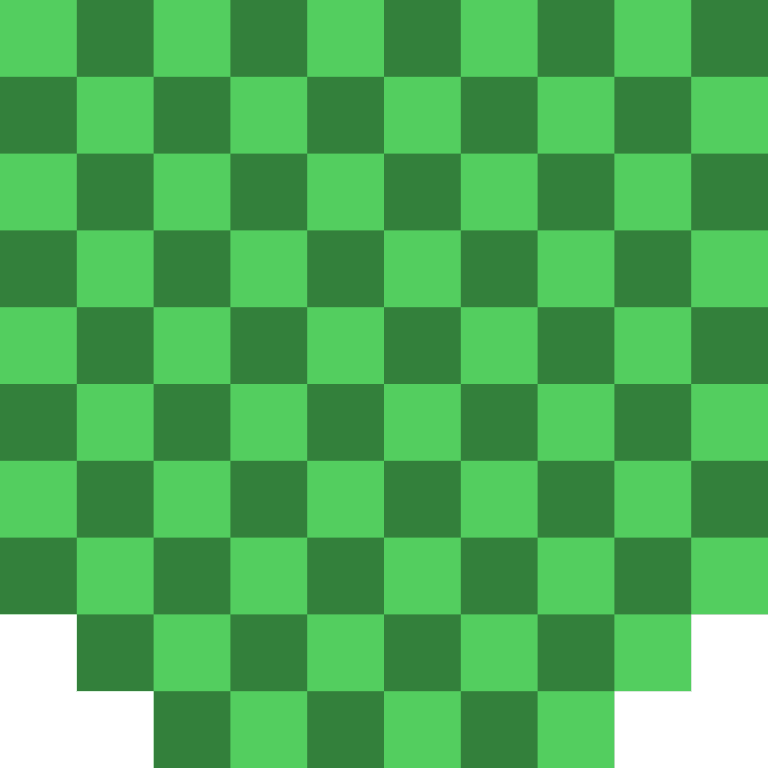
This pattern is drawn by a WebGL 1 fragment shader. Its source:

```glsl
precision highp float;

uniform vec2 u_resolution;

const float CELLS = 10.0;
const int NOTCH_STEPS = 2;
const vec3 LIGHT_GREEN = vec3(0.325, 0.808, 0.373);
const vec3 DARK_GREEN = vec3(0.20, 0.50, 0.23);
const vec3 BACKGROUND = vec3(1.0);
const float PI = 3.14159;

// Smoothed square wave: +1 in even cells, -1 in odd cells
vec2 squareWave(vec2 cell, vec2 pixel) {
  return clamp(2.0 * sin(PI * cell) / (PI * pixel), -1.0, 1.0);
}

// Coverage of the area below a limit, softened over one pixel
float below(float value, float limit, float pixel) {
  return clamp((limit - value) / pixel + 0.5, 0.0, 1.0);
}

// Mirrored staircase cut out of the two lower corners
float cornerNotch(vec2 cell, vec2 pixel) {
  float sideDistance = min(cell.x, CELLS - cell.x);
  float coverage = 0.0;
  for (int i = 0; i < NOTCH_STEPS; i++) {
    float width = float(NOTCH_STEPS - i);
    float height = float(i + 1);
    float stepCoverage = below(sideDistance, width, pixel.x)
                       * below(cell.y, height, pixel.y);
    coverage = max(coverage, stepCoverage);
  }
  return coverage;
}

void main() {
  vec2 pixel = CELLS / u_resolution;
  vec2 cell = gl_FragCoord.xy * pixel;

  // Checkerboard, dark where column and row have equal parity
  vec2 wave = squareWave(cell, pixel);
  float lightness = 0.5 - 0.5 * wave.x * wave.y;
  vec3 color = mix(DARK_GREEN, LIGHT_GREEN, lightness);

  color = mix(color, BACKGROUND, cornerNotch(cell, pixel));
  gl_FragColor = vec4(color, 1.0);
}
```
